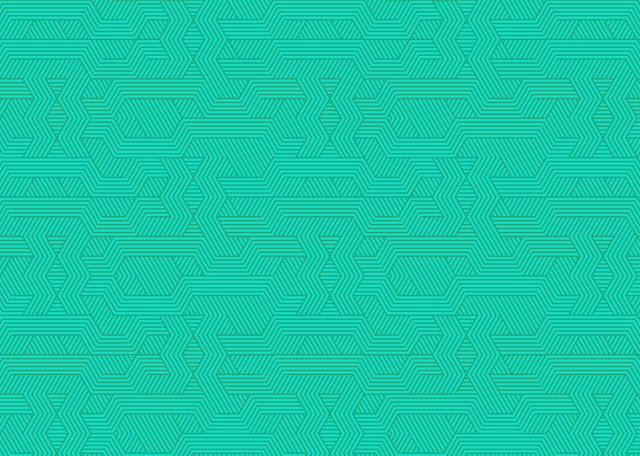
A WebGL 2 fragment shader for this pattern:

```glsl
#version 300 es
precision highp float;
// Woven meanders and zigzags of fine green stripes on a turquoise triangular lattice.

uniform vec2 u_resolution;
out vec4 outColor;

const int FLAT = 0, FALLING = 1, RISING = 2;

// Unit normals of the three stripe families
const vec2 NORMALS[3] = vec2[3](vec2(0.0, 1.0), vec2(0.8660254, -0.5), vec2(0.8660254, 0.5));

float hash(vec2 cell) {
    return fract(sin(dot(cell, vec2(12.9898, 78.233))) * 4375.85);
}

// Stripe family that fills the triangle around p; repeats every 12 sides and 8 rows.
int stripeFamily(vec2 p) {
    float row = floor(p.y);
    float center = 0.5 * (floor(dot(p, NORMALS[1])) + floor(dot(p, NORMALS[2])) + 1.0);
    bool oddRow = mod(row, 2.0) > 0.5;

    // Diamonds between two zigzag bands, in half-drop order
    float side = mod(center + 0.5, 6.0) - 3.0;
    float drop = 4.0 * floor((center + 0.5) / 6.0);
    if (mod(row + drop, 8.0) > 3.5 && abs(side) < 1.25) {
        if (abs(side) < 0.25) return FLAT;
        return oddRow == (side < 0.0) ? RISING : FALLING;
    }

    // Meandering band in each pair of rows: a raised arch, then a lowered valley
    float pair = mod(floor(row / 2.0), 4.0);
    float k = mod(round(2.0 * center) + 2.0 * floor(12.0 * hash(vec2(pair, 5.0))), 24.0);
    float archEnd = k < 12.0 ? 6.0 : 8.0;
    float step12 = mod(k, 12.0);
    if (step12 < 0.5) return RISING;
    if (abs(step12 - archEnd) < 0.5) return FALLING;
    bool onArch = step12 < archEnd;
    if (onArch != oddRow) return FLAT;

    // Hatched islands beneath the arches and above the valleys
    return hash(vec2(floor(k / 3.0), pair + 4.0 * float(oddRow))) < 0.5 ? FALLING : RISING;
}

void main() {
    // One unit is the height of a triangle row, counted from the top.
    float pixel = 23.14 / u_resolution.y;
    vec2 p = vec2(gl_FragCoord.x, u_resolution.y - gl_FragCoord.y) * pixel;

    // Distance to the stripes inside, or to a border owned by a neighbour
    int family = stripeFamily(p);
    float d = 1.0;
    for (int i = 0; i < 3; i++) {
        float s = dot(p, NORMALS[i]);
        float border = s - round(s);
        if (family == i) {
            d = min(d, abs(fract(s * 5.0 + 0.5) - 0.5) / 5.0);
        } else if (stripeFamily(p - 2.0 * border * NORMALS[i]) == i) {
            d = min(d, abs(border));
        }
    }

    // Soft stroke whose total ink stays constant at any size
    float reach = 0.025 + 0.9 * pixel;
    float line = min(1.0, 0.04 / reach) * (1.0 - smoothstep(0.0, reach, d));
    vec3 turquoise = vec3(0.10, 0.86, 0.76);
    vec3 green = vec3(0.08, 0.49, 0.26);
    outColor = vec4(mix(turquoise, green, line), 1.0);
}
```
